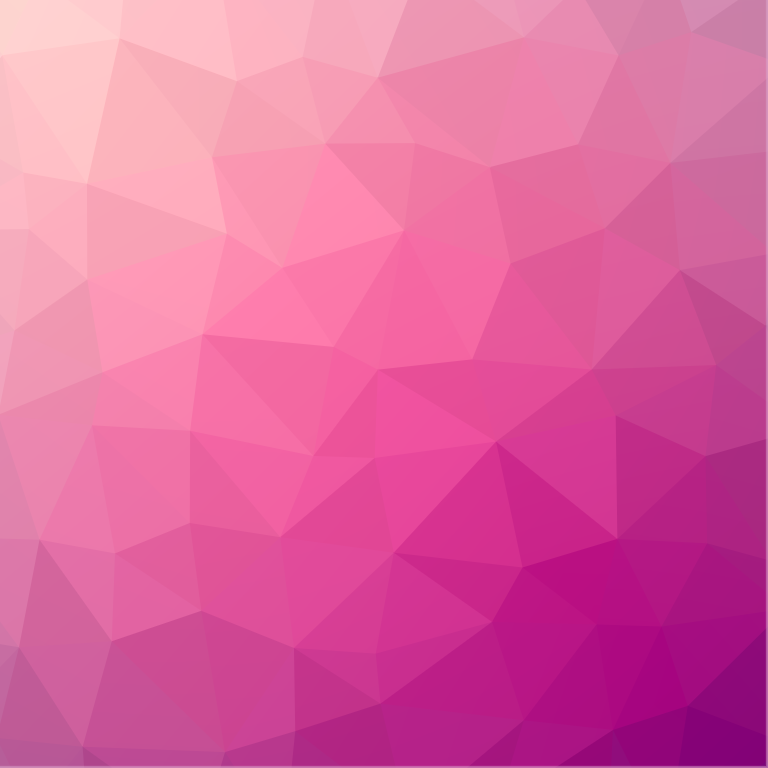
Write a Shadertoy shader that draws this background.

```glsl
const float CELLS = 8.0;                      // mesh points per side
const vec2 MESH_OFFSET = vec2(0.17, 0.62);    // first point, in cells
const vec2 JITTER = vec2(0.31, 0.30);         // point scatter, in cells
const float FACET_CONTRAST = 0.022;
const float RIM_WIDTH = 0.0025;
const vec3 RIM_COLOR = vec3(0.86, 0.66, 0.80);

// Colours along the diagonal, from top left to bottom right
const int STOPS = 9;
const vec3 RAMP[STOPS] = vec3[STOPS](
    vec3(1.00, 0.84, 0.82), vec3(1.00, 0.75, 0.76), vec3(0.99, 0.65, 0.72),
    vec3(0.98, 0.48, 0.66), vec3(0.95, 0.35, 0.62), vec3(0.87, 0.22, 0.58),
    vec3(0.75, 0.08, 0.53), vec3(0.64, 0.00, 0.49), vec3(0.47, 0.00, 0.46));

// Tint of the two side corners: red and blue shift, green slope and pivot
const vec2 TOP_RIGHT_SHIFT = vec2(-0.16, 0.05);
const vec2 TOP_RIGHT_GREEN = vec2(0.66, 0.25);
const vec2 BOTTOM_LEFT_SHIFT = vec2(-0.24, -0.025);
const vec2 BOTTOM_LEFT_GREEN = vec2(0.40, 0.47);

vec2 hash22(vec2 p) {
    vec3 q = fract(p.xyx * vec3(0.1031, 0.1030, 0.0973));
    q += dot(q, q.yzx + 33.33);
    return fract((q.xx + q.yz) * q.zy);
}

// Scattered mesh point; y runs downward
vec2 meshPoint(vec2 id) {
    vec2 scatter = 2.0 * hash22(id + 37.0) - 1.0;
    return (id + MESH_OFFSET + JITTER * scatter) / CELLS;
}

// Smooth colour field sampled once per facet
vec3 fieldColor(vec2 p) {
    float along = clamp(0.5 * (p.x + p.y), 0.0, 1.0);
    float side = clamp(p.x - p.y, -1.0, 1.0);

    float s = along * float(STOPS - 1);
    int i = min(int(s), STOPS - 2);
    vec3 color = mix(RAMP[i], RAMP[i + 1], s - float(i));

    vec2 shift = side > 0.0 ? TOP_RIGHT_SHIFT : BOTTOM_LEFT_SHIFT;
    vec2 green = side > 0.0 ? TOP_RIGHT_GREEN : BOTTOM_LEFT_GREEN;
    color.rb += shift * side * side;
    color.g += green.x * abs(side) * (along - green.y);
    return clamp(color, 0.0, 1.0);
}

// Signed distance to the line a-b, positive on its left
float lineDistance(vec2 p, vec2 a, vec2 b) {
    vec2 dir = normalize(b - a);
    return dir.x * (p.y - a.y) - dir.y * (p.x - a.x);
}

float triangleDistance(vec2 p, vec2 a, vec2 b, vec2 c) {
    float winding = sign(lineDistance(c, a, b));
    float inside = min(winding * lineDistance(p, a, b),
                   min(winding * lineDistance(p, b, c),
                       winding * lineDistance(p, c, a)));
    return -inside;
}

// Facet colour in rgb, weighted by its coverage in a
vec4 facet(vec2 p, vec2 a, vec2 b, vec2 c, float pixel) {
    float coverage = clamp(0.5 - triangleDistance(p, a, b, c) / pixel, 0.0, 1.0);
    if (coverage <= 0.0) return vec4(0.0);
    vec2 center = (a + b + c) / 3.0;
    float shade = FACET_CONTRAST * (2.0 * hash22(floor(center * 500.0)).x - 1.0);
    // A trace of the field remains within each facet
    vec3 color = fieldColor(mix(center, p, 0.15)) + shade;
    return vec4(color, 1.0) * coverage;
}

void mainImage(out vec4 fragColor, in vec2 fragCoord) {
    vec2 uv = fragCoord / iResolution.xy;
    vec2 p = vec2(uv.x, 1.0 - uv.y);
    float pixel = 1.0 / min(iResolution.x, iResolution.y);
    vec2 cell = floor(p * CELLS - MESH_OFFSET);

    // Split each nearby quad along its shorter diagonal
    vec4 sum = vec4(0.0);
    for (int y = -1; y <= 1; y++) {
        for (int x = -1; x <= 1; x++) {
            vec2 id = cell + vec2(x, y);
            vec2 a = meshPoint(id);
            vec2 b = meshPoint(id + vec2(1.0, 0.0));
            vec2 c = meshPoint(id + vec2(1.0, 1.0));
            vec2 d = meshPoint(id + vec2(0.0, 1.0));
            if (distance(a, c) < distance(b, d)) {
                sum += facet(p, a, b, c, pixel) + facet(p, a, c, d, pixel);
            } else {
                sum += facet(p, a, b, d, pixel) + facet(p, b, c, d, pixel);
            }
        }
    }
    vec3 color = sum.rgb / max(sum.a, 0.001);

    // Pale rim on the right and bottom edges
    float edge = min(1.0 - uv.x, uv.y);
    float rim = 1.0 - smoothstep(RIM_WIDTH - pixel, RIM_WIDTH + pixel, edge);
    color = mix(color, RIM_COLOR, 0.6 * rim);

    fragColor = vec4(clamp(color, 0.0, 1.0), 1.0);
}
```
